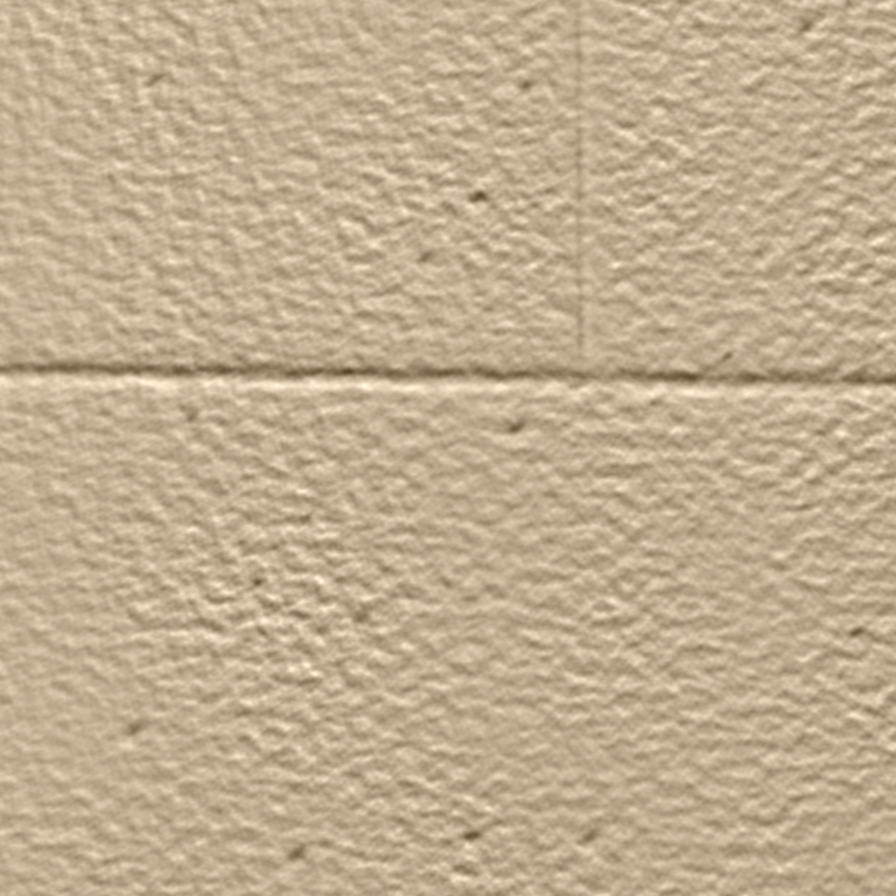
Give the GLSL for this texture, as a three.js fragment shader.

```glsl
// Painted masonry wall: rough cream blocks, one sunken bed joint across and
// one faint upright joint above it. A gradient-noise height field is shaded
// by its slope toward a lamp overhead; joints and pits are added as relief.

#define PAINT vec3(0.757, 0.682, 0.570)
#define BUMP_FREQ vec2(43.0, 59.0)
#define BUMP_GAIN 0.235
#define SLOPE_STEP 0.0032
#define LAMP vec2(0.75, 1.65)
#define BED_Y 0.5800
#define BED_TILT 0.014
#define UPRIGHT_X 0.645
#define PIT_CELLS 8.0
#define PIT_CHANCE 0.30
#define GRAIN 0.022

varying vec2 vUv;

vec2 hash2(vec2 p) {
  vec3 q = fract(p.xyx * vec3(0.1031, 0.1030, 0.0973));
  q += dot(q, q.yzx + 33.33);
  return fract((q.xx + q.yz) * q.zy);
}

vec2 cornerGradient(vec2 cell) {
  float angle = 6.28318 * hash2(cell).x;
  return vec2(cos(angle), sin(angle));
}

float gradientNoise(vec2 p) {
  vec2 i = floor(p), f = p - i;
  vec2 u = f * f * f * (f * (f * 6.0 - 15.0) + 10.0);
  vec2 e = vec2(1.0, 0.0);
  float a = dot(cornerGradient(i), f);
  float b = dot(cornerGradient(i + e.xy), f - e.xy);
  float c = dot(cornerGradient(i + e.yx), f - e.yx);
  float d = dot(cornerGradient(i + e.xx), f - e.xx);
  return mix(mix(a, b, u.x), mix(c, d, u.x), u.y);
}

// Stippled paint height: three octaves, each turned to hide the lattice
float paintHeight(vec2 p) {
  vec2 q = p * BUMP_FREQ + 17.0;
  float height = 0.0, amp = 1.0;
  for (int i = 0; i < 3; i++) {
    height += amp * gradientNoise(q);
    q = mat2(0.88, 0.47, -0.47, 0.88) * q * 1.9 + 31.7;
    amp *= 0.43;
  }
  return height;
}

float bell(float x, float width) {
  return exp(-x * x / (width * width));
}

// Sparse pits: dark hollow with a lit lower lip
float pitShade(vec2 p, vec2 toLamp) {
  vec2 cell = floor(p * PIT_CELLS);
  float shade = 0.0;
  for (int j = -1; j <= 1; j++) {
    for (int i = -1; i <= 1; i++) {
      vec2 c = cell + vec2(float(i), float(j));
      vec2 rnd = hash2(c + 71.0);
      float present = step(rnd.x, PIT_CHANCE);
      float size = mix(0.004, 0.008, rnd.y);
      vec2 d = p - (c + 0.15 + 0.7 * hash2(c + 9.0)) / PIT_CELLS;
      d.y -= 0.35 * d.x;
      vec2 lip = d + toLamp * size * 1.7;
      d.x *= 0.75;
      lip.x *= 0.6;
      shade += present * (0.12 * bell(length(lip), size) - 0.27 * bell(length(d), size));
    }
  }
  return shade;
}

// Bed joint: shadowed upper edge, bright lower edge, clogged at the upright
float bedShade(vec2 p) {
  float wobble = 0.0022 * gradientNoise(vec2(p.x * 26.0, 4.3));
  float d = p.y - (BED_Y + BED_TILT * (0.5 - p.x) + wobble);
  float clog = bell(p.x - UPRIGHT_X - 0.023, 0.022);
  float patchy = 0.85 + 0.7 * gradientNoise(p * vec2(30.0, 55.0) + 5.0);
  float shadow = 0.23 * bell(d - 0.003, 0.0065) + 0.04 * bell(d - 0.009, 0.012);
  float lit = 0.19 * bell(d + 0.0135, 0.0075) * patchy;
  return lit * (1.0 - 0.75 * clog) - shadow * (1.0 - 0.55 * clog);
}

// Upright joint: thin dark crease with a pale right shoulder
float uprightShade(vec2 p) {
  float d = p.x - UPRIGHT_X - 0.006 * (1.0 - p.y);
  d += 0.0025 * gradientNoise(vec2(p.y * 22.0, 8.1));
  float wear = 0.75 + 0.7 * gradientNoise(vec2(p.y * 13.0, 2.6));
  float above = smoothstep(BED_Y + 0.005, BED_Y + 0.03, p.y);
  return above * wear * (0.045 * bell(d - 0.010, 0.005) - 0.085 * bell(d, 0.004));
}

void main() {
  vec2 p = vUv;
  vec2 toLamp = normalize(LAMP - p);

  // Slope facing the lamp, rougher in some areas than others
  vec2 e = toLamp * SLOPE_STEP;
  float slope = paintHeight(p - e) - paintHeight(p + e);
  float rough = 0.95 + 0.5 * gradientNoise(p * 4.5 + 3.0);
  rough *= mix(0.75, 1.0, smoothstep(0.0, 0.25, p.x));
  rough *= 1.0 - 0.4 * bell(p.x - UPRIGHT_X - 0.01, 0.025) * step(BED_Y, p.y);
  float relief = BUMP_GAIN * rough * slope;
  relief += 0.7 * relief * abs(relief) + 0.5 * relief * relief;

  // Broad falloff of light and fine grain
  float falloff = 0.025 * (p.y - 0.5) - 0.025 * (p.x - 0.5);
  falloff += 0.02 * gradientNoise(p * 3.0 + 12.0);
  float grain = GRAIN * gradientNoise(p * 190.0);

  float shade = relief + falloff + grain;
  shade += bedShade(p) + uprightShade(p) + pitShade(p, toLamp);
  gl_FragColor = vec4(clamp(PAINT + shade, 0.0, 1.0), 1.0);
}
```
